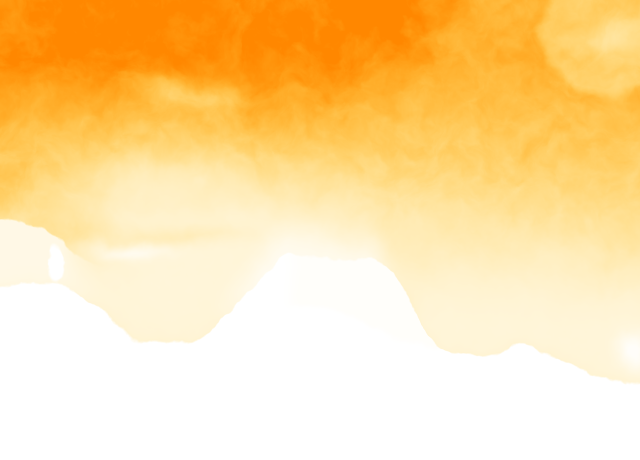
Reproduce this background procedurally as a Shadertoy shader.

```glsl
// Orange watercolour wash fading down to white paper with ragged wet edges.

float hash(vec2 p) {
    p = fract(p * vec2(0.1031, 0.1137));
    p += dot(p, p.yx + 33.33);
    return fract((p.x + p.y) * p.x * 17.0);
}

float noise(vec2 p) {
    vec2 cell = floor(p), f = fract(p);
    f = f * f * (3.0 - 2.0 * f);
    return mix(mix(hash(cell), hash(cell + vec2(1, 0)), f.x),
               mix(hash(cell + vec2(0, 1)), hash(cell + vec2(1, 1)), f.x), f.y);
}

// Layered noise centred on zero
float fbm(vec2 p) {
    float sum = 0.0, amp = 0.5;
    for (int i = 0; i < 5; i++) {
        sum += amp * (noise(p) - 0.5);
        p = mat2(1.6, 1.2, -1.2, 1.6) * p + 7.3;
        amp *= 0.5;
    }
    return sum;
}

// Soft elliptical stain
float spot(vec2 p, vec2 centre, vec2 radius) {
    vec2 q = (p - centre) / radius;
    return exp(-dot(q, q));
}

// Pigment strength to colour: white, cream, amber, deep orange
vec3 pigment(float d) {
    float cube = d * d * d;
    return vec3(1.0, 1.0 - 0.3 * d - 0.17 * cube, 1.0 - 1.16 * d + 0.16 * cube);
}

// Broad gradient: x runs right, y runs down from the top
float washDensity(vec2 p) {
    float left = mix(0.94, 0.13, smoothstep(0.10, 0.52, p.y));
    float right = mix(0.75, 0.13, smoothstep(0.10, 0.72, p.y));
    float d = mix(left, right, smoothstep(0.40, 0.75, p.x));

    // Dark pools
    d += 0.28 * spot(p, vec2(0.00, 0.42), vec2(0.11, 0.10));
    d += 0.14 * spot(p, vec2(0.11, 0.52), vec2(0.07, 0.06));
    d += 0.10 * spot(p, vec2(0.48, 0.26), vec2(0.08, 0.07));
    d += 0.22 * spot(p, vec2(0.62, 0.00), vec2(0.11, 0.12));
    d += 0.08 * spot(p, vec2(0.12, 0.06), vec2(0.12, 0.14));
    d += 0.10 * spot(p, vec2(0.28, 0.51), vec2(0.11, 0.025));
    d += 0.10 * spot(p, vec2(0.83, 0.33), vec2(0.012, 0.022));

    // Lifted highlights
    d -= 0.28 * spot(p, vec2(0.31, 0.205), vec2(0.075, 0.035));
    d -= 0.12 * spot(p, vec2(0.235, 0.185), vec2(0.04, 0.025));
    d -= 0.10 * spot(p, vec2(0.25, 0.38), vec2(0.13, 0.05));
    d -= 0.10 * spot(p, vec2(0.20, 0.545), vec2(0.06, 0.018));
    d -= 0.22 * spot(p, vec2(0.97, 0.08), vec2(0.07, 0.03));
    d -= 0.12 * spot(p, vec2(1.00, 0.76), vec2(0.03, 0.04));
    return d;
}

void mainImage(out vec4 fragColor, in vec2 fragCoord) {
    vec2 uv = fragCoord / iResolution.xy;
    vec2 p = vec2(uv.x, 1.0 - uv.y);
    vec2 paper = p * vec2(iResolution.x / iResolution.y, 1.0);
    float soft = 1.5 / iResolution.y;

    // Feathered displacement of stains and edges
    vec2 warp = vec2(fbm(paper * 11.0), fbm(paper * 11.0 + 40.0));
    vec2 w = p + 0.055 * warp;
    float ragged = 0.04 * fbm(paper * 16.0 + 9.0);
    float density = washDensity(w);

    // Pale bloom with a crisp rim in the upper right corner
    float bloom = length((w - vec2(0.97, 0.06)) / vec2(0.115, 0.145)) - 1.0;
    density -= 0.20 * (1.0 - smoothstep(-0.12, 0.10, bloom));

    // Mottled grain, strongest where the paint is thick
    float grain = 0.26 * fbm(paper * vec2(5.0, 8.0) + 2.0 * warp)
                + 0.16 * fbm(paper * 38.0 + 3.0 * warp);
    density += grain * smoothstep(0.05, 0.6, density);

    // Thin wash under the heavier left margin
    float x = p.x + 0.025 * warp.x;
    float marginEdge = 0.48 + 0.10 * smoothstep(0.04, 0.17, x) + ragged;
    float margin = smoothstep(-soft, soft, p.y - marginEdge)
                 * (1.0 - smoothstep(0.09, 0.17, x));
    density = mix(density, min(density, 0.085), margin);

    // Lower boundary: drips on the left and right, an arch between them
    float edge = 0.62 + 0.12 * smoothstep(0.09, 0.23, x)
               - 0.18 * smoothstep(0.29, 0.46, x)
               + 0.21 * smoothstep(0.58, 0.71, x)
               + 0.065 * smoothstep(0.82, 1.0, x)
               - 0.02 * exp(-pow((x - 0.81) / 0.025, 2.0)) + ragged;
    float inside = edge - p.y;
    density += 0.025 * exp(-max(inside, 0.0) * 90.0);
    float arch = smoothstep(0.32, 0.42, x) * (1.0 - smoothstep(0.57, 0.64, x));
    density *= mix(1.0, smoothstep(-0.02, 0.10, inside), 0.7 * arch);
    float cover = smoothstep(-soft, soft, inside);

    // Almost clear water beneath the arch
    float waterEdge = 0.67 + 0.08 * smoothstep(0.50, 0.68, x) + ragged;
    float water = 0.018 * smoothstep(-0.01, 0.01, waterEdge - p.y)
                * smoothstep(0.44, 0.48, x) * (1.0 - smoothstep(0.68, 0.72, x));
    density = mix(water, max(density, 0.02), cover);

    // Bare paper notch on the left
    float notch = length((w - vec2(0.09, 0.575)) / vec2(0.013, 0.035));
    density *= smoothstep(0.8, 1.1, notch);

    fragColor = vec4(pigment(clamp(density, 0.0, 1.0)), 1.0);
}
```
